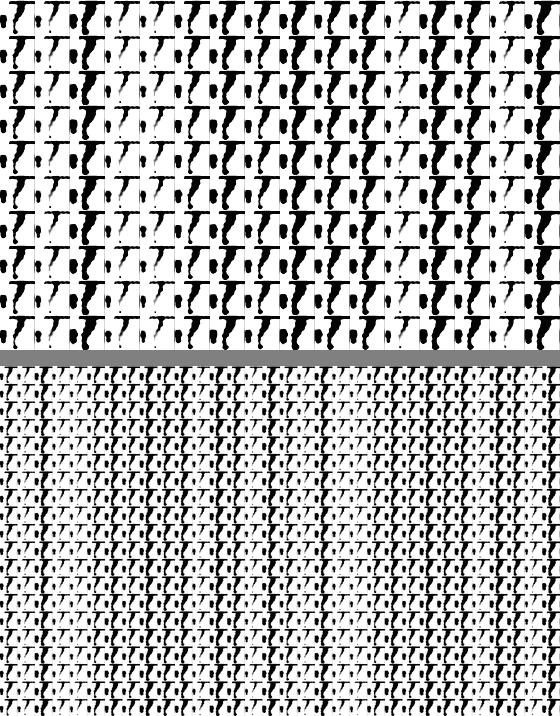
Top, the tile; bottom, the same tile 2 across and 2 down.
Give the GLSL for this pattern, as a Shadertoy shader.

```glsl
const vec2 CELLS = vec2(16.0, 10.0);
const vec3 INK = vec3(0.01);
const vec3 PAPER = vec3(1.0);
const float EDGE = 0.034;        // edge softness, in cells
const float TAIL_BLUR = 0.07;    // extra softness of faint tails
const float GROWTH = 0.046;      // ink spread between light and heavy columns
const float ROW_VARIATION = 0.14;
const float WOBBLE = 0.009;
const float SEAM_WIDTH = 0.028;
const float JOIN = 0.07;

// Ink weight of each column: -1 light, 1 heavy
const float WEIGHT[16] = float[16](
    0.0, -0.9, 0.8, -0.9, -1.0, 0.0, 0.6, 0.0,
    0.9, 0.4, 0.6, -0.8, 0.9, 0.5, -1.0, 0.9);

float hash(vec2 cell) {
    return fract(sin(dot(cell, vec2(12.99, 78.23))) * 437.58);
}

float smoothMin(float a, float b, float k) {
    float h = max(k - abs(a - b), 0.0) / k;
    return min(a, b) - h * h * k * 0.25;
}

float box(vec2 p, vec2 center, vec2 halfSize) {
    vec2 q = abs(p - center) - halfSize;
    return length(max(q, 0.0)) + min(max(q.x, q.y), 0.0);
}

// Segment whose radius runs from a.z to b.z
float taper(vec2 p, vec3 a, vec3 b) {
    vec2 axis = b.xy - a.xy;
    float h = clamp(dot(p - a.xy, axis) / dot(axis, axis), 0.0, 1.0);
    return length(p - a.xy - axis * h) - mix(a.z, b.z, h);
}

// Signed distance to the ink; p runs right and down from the cell's top left
float inkDistance(vec2 p, float weight) {
    float spread = GROWTH * weight;

    // Crooked stroke with a narrow neck and a foot
    vec3 shoulder = vec3(0.61, 0.10, 0.12);
    vec3 elbow = vec3(0.59, 0.29, 0.105);
    vec3 waist = vec3(0.43, 0.59, 0.058);
    vec3 neck = vec3(0.40, 0.76, 0.018);
    vec3 foot = vec3(0.44, 0.92, 0.062);
    float stroke = taper(p, shoulder, elbow);
    stroke = min(stroke, taper(p, elbow, waist));
    stroke = min(stroke, taper(p, waist, neck));
    stroke = min(stroke, taper(p, neck, foot)) - spread;

    // Top bar and the blob cut by the left edge
    float bar = box(p, vec2(0.65, 0.065), vec2(0.38, 0.043)) - 0.2 * spread;
    float blob = taper(p, vec3(0.09, 0.54, 0.112), vec3(0.10, 0.75, 0.062));
    blob -= 0.5 * spread;

    return min(smoothMin(stroke, bar, JOIN), blob);
}

void mainImage(out vec4 fragColor, in vec2 fragCoord) {
    vec2 grid = fragCoord / iResolution.xy * CELLS;
    vec2 cell = mod(floor(grid), CELLS);
    vec2 p = fract(grid);
    p.y = 1.0 - p.y;
    float pixel = CELLS.y / iResolution.y;

    float chance = hash(cell);
    float weight = WEIGHT[int(cell.x)] + ROW_VARIATION * (2.0 * chance - 1.0);

    // Ragged outline from layered sines
    float phase = 1.5 * chance;
    float ragged = sin(p.y * 39.0 + phase) + 0.6 * sin(p.x * 47.0 - p.y * 23.0 + phase);
    float d = inkDistance(p, weight) + WOBBLE * ragged;

    // Light columns fade out below the elbow
    float tail = smoothstep(0.38, 0.55, p.y) * (1.0 - smoothstep(0.7, 0.85, p.y));
    tail *= smoothstep(0.24, 0.32, p.x) * max(-weight, 0.0);
    float soft = max(EDGE, pixel) + TAIL_BLUR * tail;
    float ink = 1.0 - smoothstep(-0.5 * soft, 0.5 * soft, d);

    // Faint seam on the right edge, darker beside the blob
    float seam = smoothstep(-0.5 * pixel, 0.5 * pixel, p.x - 1.0 + SEAM_WIDTH);
    float beside = smoothstep(0.36, 0.5, p.y) * (1.0 - smoothstep(0.7, 0.86, p.y));
    ink = max(ink, seam * (0.16 + 0.45 * beside));

    // Pale gap above each bar
    ink *= mix(0.12, 1.0, smoothstep(0.008, 0.008 + max(0.022, pixel), p.y));

    fragColor = vec4(mix(PAPER, INK, ink), 1.0);
}
```
